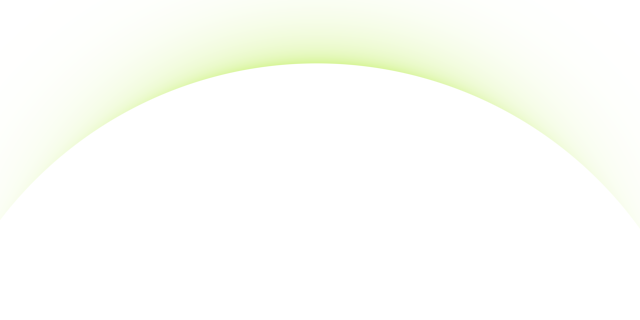
Give the GLSL for this background, as a Shadertoy shader.

```glsl
// A large white disc rises from below the canvas on a white ground.
// A lime halo hugs its rim: a tight rim light plus a wide soft bloom,
// both strongest at the crown and fading with the angle around the disc.

const vec3 WHITE = vec3(1.0);
const vec3 LIME = vec3(0.61, 0.90, 0.0);

// Lengths are in canvas heights
const vec2 DISC_CENTER = vec2(0.990, -0.443);
const float DISC_RADIUS = 1.245;

float circleDistance(vec2 p, vec2 center, float radius) {
    return length(p - center) - radius;
}

// Falloff equal to 1 at zero; a larger power gives a rounder shoulder
float falloff(float x, float width, float power) {
    return exp(-pow(abs(x) / width, power));
}

// Halo strength at a distance outside the rim
float haloStrength(float dist) {
    float d = max(dist, 0.0);
    float rimLight = 0.18 * falloff(d, 0.021, 1.0);
    float bloom = 0.24 * falloff(d, 0.135, 1.3);
    return rimLight + bloom;
}

void mainImage(out vec4 fragColor, in vec2 fragCoord) {
    vec2 p = fragCoord / iResolution.y;
    float pixel = 1.0 / iResolution.y;

    // Position relative to the disc
    vec2 fromCenter = p - DISC_CENTER;
    float dist = circleDistance(p, DISC_CENTER, DISC_RADIUS);
    float angleFromCrown = atan(fromCenter.x, fromCenter.y);

    // Halo outside, plain white inside, with a smoothed rim
    float crownFade = falloff(angleFromCrown, 0.65, 2.0);
    float outside = smoothstep(-0.75 * pixel, 0.75 * pixel, dist);
    float glow = haloStrength(dist) * crownFade * outside;

    fragColor = vec4(mix(WHITE, LIME, glow), 1.0);
}
```
